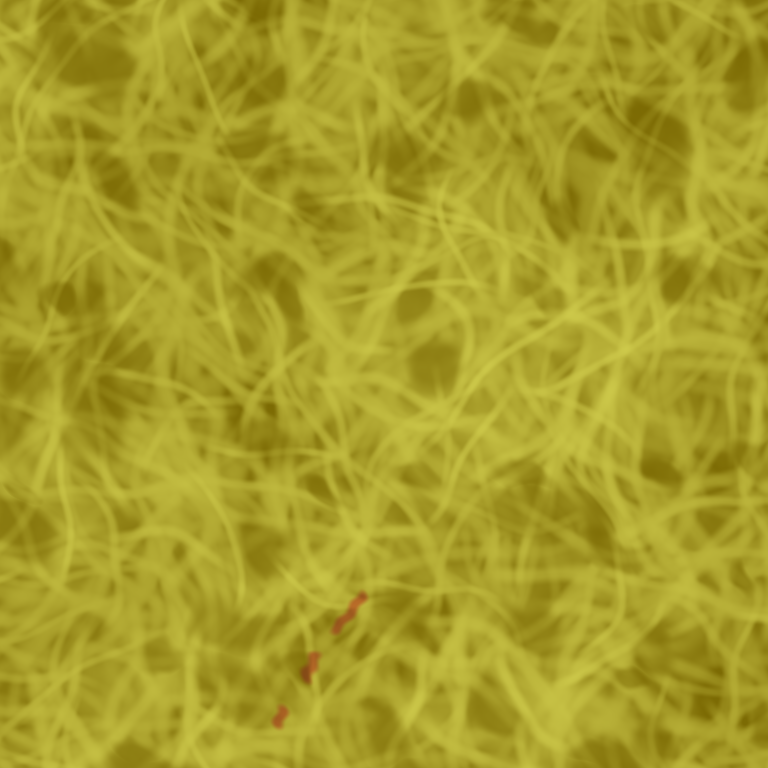
Reproduce this texture procedurally as a three.js fragment shader.

```glsl
// A tangle of soft yellow-green fibres with dark olive hollows between them.
// Layers of bent strands, one per grid cell, are blended from back to front
// over a sine haze; cellular noise opens the hollows. Three red flecks on top.
varying vec2 vUv;

vec3 hash3(vec2 cell, float seed) {
  vec3 q = vec3(dot(cell, vec2(127.1, 311.7)),
                dot(cell, vec2(269.5, 183.3)),
                dot(cell, vec2(419.2, 371.9)));
  return fract(sin(q + seed * vec3(17.3, 41.7, 73.1)) * 43758.5);
}

vec2 turn(vec2 p, float angle) {
  float c = cos(angle), s = sin(angle);
  return vec2(c * p.x + s * p.y, c * p.y - s * p.x);
}

// Layered sines, each octave turned and bent by the one before; about -1 to 1
float haze(vec2 p) {
  float sum = 0.0, gain = 0.55;
  for (int i = 0; i < 4; i++) {
    sum += gain * sin(p.x + 1.3 * sin(p.y * 0.8)) * cos(p.y + sin(p.x * 0.7));
    p = turn(p, 0.9) * 1.9 + 2.7;
    gain *= 0.6;
  }
  return sum;
}

// Cellular noise: soft holes of varied size around some of the cell points
float hollows(vec2 p) {
  vec2 cell = floor(p);
  float hole = 0.0;
  for (int y = -1; y <= 1; y++) {
    for (int x = -1; x <= 1; x++) {
      vec2 c = cell + vec2(float(x), float(y));
      vec3 h = hash3(c, 5.0);
      vec2 q = turn(p - c - h.xy, 0.4 + h.x) * vec2(1.35, 0.85);
      float radius = 0.2 + 0.45 * h.y;
      float inside = 1.0 - smoothstep(radius * 0.45, radius, length(q));
      hole = max(hole, inside * step(0.35, h.z));
    }
  }
  return hole;
}

// Blends one layer of strands over the tone; depth is 0 at the back, 1 in front
float strands(float tone, vec2 uv, float scale, float depth, float seed, float open) {
  vec2 p = uv * scale + seed * vec2(3.7, 5.3);
  vec2 cell = floor(p);
  for (int y = -1; y <= 1; y++) {
    for (int x = -1; x <= 1; x++) {
      vec2 c = cell + vec2(float(x), float(y));
      vec3 place = hash3(c, seed);
      vec3 look = hash3(c, seed + 31.0);
      vec2 q = turn(p - c - place.xy, 2.0 + 2.7 * (place.z - 0.5));
      float ends = 1.0 - smoothstep(0.5, 1.0, length(q));

      // Bend into an arc with a slight wave, then measure across it
      float bend = 1.0 * (look.x - 0.5);
      float wave = 0.03 * sin(q.x * 5.0 + look.y * 6.28);
      float slope = 2.0 * bend * q.x;
      float across = abs(q.y - bend * q.x * q.x - wave) / sqrt(1.0 + slope * slope);

      float halfWidth = scale * mix(0.016, 0.0105, depth) * (0.65 + 0.7 * look.y);
      float body = 1.0 - smoothstep(halfWidth * 0.1, halfWidth, across);
      float shade = mix(0.44, 0.86, depth) + 0.3 * (look.z - 0.5);
      tone = mix(tone, shade, body * ends * (0.57 - 0.33 * open));
    }
  }
  return tone;
}

// Three short uneven dashes in a rising row
float flecks(vec2 uv) {
  float mask = 0.0;
  for (int i = 0; i < 3; i++) {
    float k = float(i);
    vec2 q = turn(uv - vec2(0.372 + 0.038 * k, 0.07 + 0.07 * k), 1.42 - 0.25 * k);
    q.y += 0.002 * sin(q.x * 260.0 + k);
    q.x -= clamp(q.x, -0.008 - 0.007 * k, 0.008 + 0.007 * k);
    mask = max(mask, 1.0 - smoothstep(0.002, 0.012, length(q)));
  }
  return mask;
}

void main() {
  // Gentle warp so that no strand is a perfect arc
  vec2 uv = vUv + 0.008 * sin(vUv.yx * vec2(17.0, 14.0) + vec2(0.4, 2.1))
                + 0.003 * sin(vUv.yx * vec2(53.0, 47.0));
  float cloud = haze(uv * 12.0 + 1.5);
  float open = hollows(uv * 8.5 + 0.2 * cloud);
  float tone = 0.16 + 0.2 * cloud;

  for (int i = 0; i < 17; i++) {
    float k = float(i);
    // Hollows sink the back half; the front strands still cross them
    if (i == 9) tone = mix(tone, 0.0, 0.75 * open);
    tone = strands(tone, uv, 3.2 + 6.8 * fract(k * 0.618), k / 16.0, k + 1.0, open);
  }

  // Broad light and shadow over the tangle, then faint fine mottling
  tone += 0.15 * cloud + 0.13 * haze(uv * 6.0 + 6.0) + 0.025 * haze(uv * 60.0);
  tone = clamp(0.51 + 1.2 * (tone - 0.52), -0.22, 1.12);

  vec3 color = mix(vec3(0.54, 0.48, 0.06), vec3(0.78, 0.76, 0.27), tone);
  vec3 red = vec3(0.68, 0.33, 0.13) * (0.8 + 0.3 * tone);
  color = mix(color, red, 0.8 * flecks(uv));
  gl_FragColor = vec4(color, 1.0);
}
```
